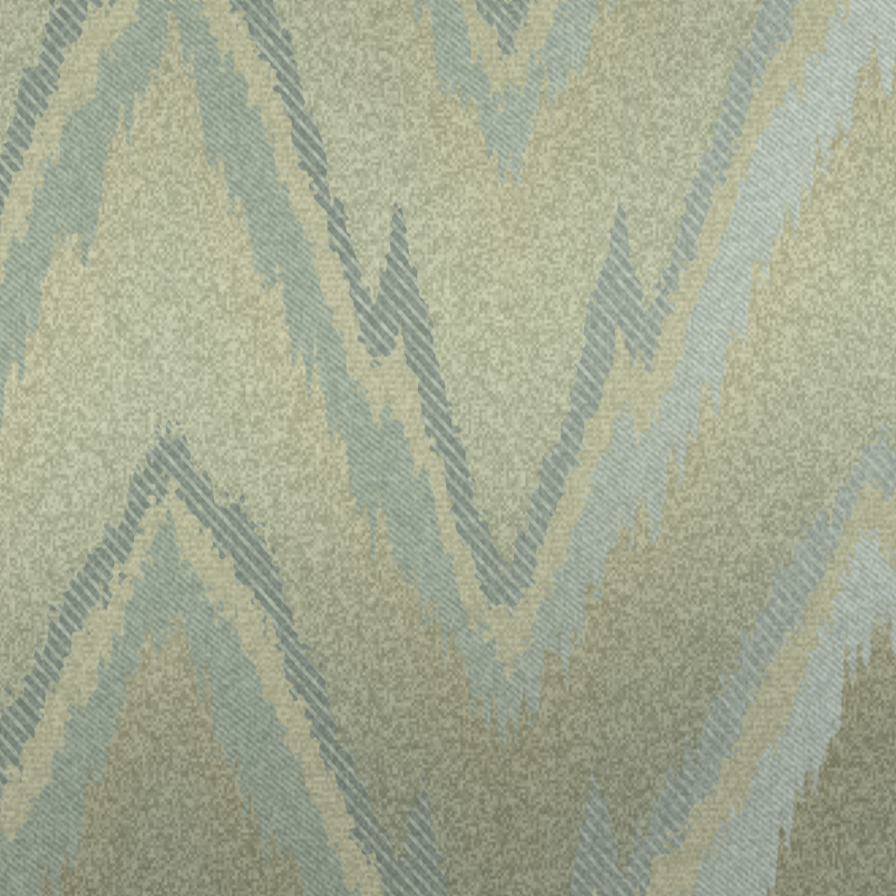
A Shadertoy shader for this texture:

```glsl
const vec3 GROUND = vec3(0.695, 0.715, 0.61);
const vec3 WARM = vec3(0.72, 0.71, 0.575);
const vec3 STRIPE_DARK = vec3(0.525, 0.57, 0.52);
const vec3 STRIPE_LIGHT = vec3(0.67, 0.71, 0.645);
const vec3 GOLD = vec3(0.72, 0.725, 0.605);
const vec3 BLUE = vec3(0.61, 0.66, 0.59);
const vec3 SHEEN = vec3(0.715, 0.755, 0.71);

const float PERIOD = 0.79;        // width of one zigzag
const float FALL_WIDTH = 0.374;   // peak to valley
const float PEAK_X = 0.189;
const float ROW_PITCH = 0.632;
const float ROW_SHIFT = 0.07;     // spikes sit closer on alternate rows
const float SAG = 0.055;          // alternate rows hang lower on the right
const float FIBRES = 125.0;
const float RAGGED = 0.04;
const float GRAIN = 0.21;

// Depths below the top: stripe top, gold top, blue top, blue bottom
const vec4 VALLEY = vec4(0.638, 0.690, 0.749, 0.814);
const vec4 SPIKE = vec4(0.222, 0.378, 0.466, 0.595);
const vec4 NOTCH = vec4(0.345, 0.406, 0.475, 0.580);
const vec4 SHOULDER = vec4(-0.035, 0.055, 0.132, 0.290);
const vec4 PEAK = vec4(-0.150, -0.100, -0.045, 0.039);
const vec4 FRAY = vec4(0.050, 0.040, 0.055, 0.120);
const vec4 SOFT = vec4(0.007, 0.008, 0.010, 0.018);

float hash(vec2 cell) {
    uvec2 q = uvec2(ivec2(cell)) * uvec2(1597334673u, 3812015801u);
    uint n = (q.x ^ q.y) * 1597334673u;
    n = (n ^ (n >> 15)) * 2246822519u;
    return float((n ^ (n >> 13)) >> 8) / 16777216.0;
}

float noise(vec2 p) {
    vec2 i = floor(p), f = fract(p);
    f = f * f * (3.0 - 2.0 * f);
    return mix(mix(hash(i), hash(i + vec2(1, 0)), f.x),
               mix(hash(i + vec2(0, 1)), hash(i + vec2(1, 1)), f.x), f.y);
}

float ramp(float a, float b, float x) {
    return clamp((x - a) / (b - a), 0.0, 1.0);
}

// Band edges at a distance from the valley: 0 valley, 1 peak
vec4 zigzag(float d, float shift) {
    vec4 e = mix(VALLEY, SPIKE, pow(ramp(0.0, 0.31 - shift, d), 1.25));
    e = mix(e, NOTCH, ramp(0.31 - shift, 0.39 - shift, d));
    e = mix(e, SHOULDER, ramp(0.39 - shift, 0.72, d));
    return mix(e, PEAK, ramp(0.72, 1.0, d));
}

// Ragged edge from threads of two widths
float fray(float x, float seed) {
    return 0.65 * noise(vec2(x * FIBRES, seed))
         + 0.35 * noise(vec2(x * FIBRES * 0.35, seed + 50.0)) - 0.5;
}

// Soft diagonal or level lines, 0 to 1
float lines(float phase) {
    return 0.5 + 0.5 * cos(6.28318 * phase);
}

void mainImage(out vec4 fragColor, in vec2 fragCoord) {
    vec2 uv = fragCoord / iResolution.y;
    float depth = 1.0 - uv.y;

    // Fold each zigzag about its valley
    float u = mod(uv.x - PEAK_X, PERIOD);
    bool rising = u > FALL_WIDTH;
    float d = rising ? (u - FALL_WIDTH) / (PERIOD - FALL_WIDTH) : 1.0 - u / FALL_WIDTH;
    float hang = ramp(0.4, 0.95, d);
    hang = rising ? SAG * 4.0 * hang * (1.0 - hang) : 0.0;

    // Coverage of stripe, gold and blue bands over all rows
    float broken = RAGGED * (noise(uv * vec2(170.0, 140.0) + 900.0) - 0.5);
    vec3 cover = vec3(0.0);
    float warmth = 0.0;
    for (int row = -1; row <= 2; row++) {
        float r = float(row), odd = float(row & 1) * step(0.0, r);
        float y = depth - r * ROW_PITCH - odd * hang + broken;
        vec4 edge = zigzag(d, ROW_SHIFT * odd);
        float seed = r * 4.0 + 10.0;
        edge += FRAY * vec4(fray(uv.x, seed), fray(uv.x, seed + 1.0),
                            fray(uv.x, seed + 2.0), fray(uv.x, seed + 3.0));
        vec4 c = smoothstep(-SOFT, SOFT, y - edge);
        cover += max(c.xyz - c.yzw, 0.0);
        warmth = max(warmth, c.w * exp(-6.0 * max(y - edge.w, 0.0)));
    }

    // Light is strongest at middle left; silk shines towards the right
    float shade = mix(0.76, 1.03, smoothstep(0.0, 0.65, uv.y + 0.16 * (0.5 - uv.x)));
    shade -= 0.07 * smoothstep(0.65, 1.05, uv.y);
    float shine = smoothstep(0.35, 1.0, uv.x);

    // Weaves
    float broad = smoothstep(0.45, 0.95, lines((uv.y + 1.1 * uv.x) * 56.0));
    broad *= 0.5 + 0.7 * noise(uv * 110.0 + 200.0);
    float twill = lines((uv.y + 0.8 * uv.x) * 125.0) - 0.5;
    float rib = lines(uv.y * 130.0) - 0.5;
    vec3 stripe = mix(mix(STRIPE_DARK, STRIPE_LIGHT, broad), SHEEN, 0.55 * shine);
    vec3 gold = GOLD + 0.03 * rib;
    vec3 blue = mix(BLUE, SHEEN, shine) + 0.06 * twill;

    vec3 ground = mix(GROUND, WARM, 0.7 * warmth) * shade;
    vec3 bands = (stripe * cover.x + gold * cover.y + blue * cover.z) * sqrt(shade);
    float covered = min(cover.x + cover.y + cover.z, 1.0);
    vec3 color = ground * (1.0 - covered) + bands;

    // Thread grain, weaker on the silk bands
    float grain = 0.75 * noise(uv * vec2(330.0, 290.0))
                + 0.25 * noise(uv * vec2(130.0, 150.0) + 400.0) - 0.5;
    color += GRAIN * grain * mix(1.0, 0.65, covered);
    fragColor = vec4(color, 1.0);
}
```
